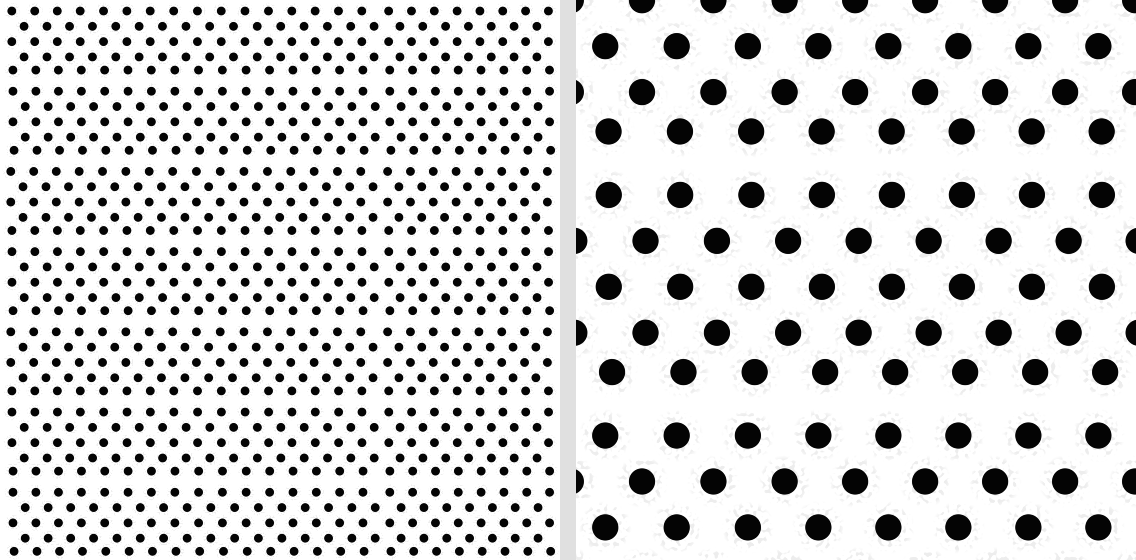
Left: the whole. Right: its middle third, enlarged.
Write a Shadertoy shader that draws this pattern.

```glsl
// Black dots on white: seven bands of five staggered rows, 24 and 23 dots across.
// Each pixel finds its band and takes the distance to the nearest dot centre there.
// Columns drift slightly, jump at a seam, and faint grain surrounds every dot.

const float CANVAS = 768.0;          // design units along the canvas height
const float BANDS = 7.0;
const float BAND_PITCH = 110.0;
const int ROWS = 5;
const float ROW_PITCH = 21.0;
const float LAST_ROW_LIFT = 3.0;     // the last row of a band sits a little higher
const float LAST_ROW_SHIFT = 1.5;
const vec2 FIRST_DOT = vec2(16.2, 15.1);
const float COLUMNS = 24.0;
const float COLUMN_PITCH = 32.0;
const float STAGGER = 16.8;
const float SEAM_COLUMN = 16.0;
const float SEAM_X = 533.0;
const float SEAM_PITCH = 31.3;
const float SEAM_STAGGER = 15.5;
const float COLUMN_DRIFT = 2.2;
const float RADIUS = 6.0;
const float GRAIN_SIZE = 2.2;
const float GRAIN_REACH = 6.5;
const float GRAIN_DEPTH = 0.07;
const vec3 PAPER = vec3(1.0);
const vec3 INK = vec3(0.015);

// Sideways offset of each band, from the top
const float BAND_SHIFT[7] = float[7](0.0, 1.6, -1.4, 0.2, -1.4, 0.2, 1.6);

vec2 hashGradient(vec2 cell) {
    float angle = 6.2832 * fract(sin(dot(cell, vec2(127.1, 311.7))) * 43758.5);
    return vec2(cos(angle), sin(angle));
}

float gradientNoise(vec2 p) {
    vec2 i = floor(p), f = fract(p);
    vec2 u = f * f * f * (f * (f * 6.0 - 15.0) + 10.0);
    vec2 e = vec2(1.0, 0.0);
    float a = dot(hashGradient(i), f);
    float b = dot(hashGradient(i + e.xy), f - e.xy);
    float c = dot(hashGradient(i + e.yx), f - e.yx);
    float d = dot(hashGradient(i + e.xx), f - e.xx);
    return mix(mix(a, b, u.x), mix(c, d, u.x), u.y);
}

// Horizontal centre of a dot before the band and row shifts
float columnX(float column, float odd) {
    if (column >= SEAM_COLUMN)
        return SEAM_X + SEAM_PITCH * (column - SEAM_COLUMN) + SEAM_STAGGER * odd;
    float drift = smoothstep(0.0, 3.0, column) * (1.0 - smoothstep(6.0, 11.0, column));
    return FIRST_DOT.x + COLUMN_PITCH * column + STAGGER * odd - COLUMN_DRIFT * drift;
}

// Signed distance to the nearest dot
float dotDistance(vec2 p) {
    float band = clamp(floor((p.y - 0.5) / BAND_PITCH), 0.0, BANDS - 1.0);
    float nearest = CANVAS;
    for (int row = 0; row < ROWS; row++) {
        float odd = float(row % 2);
        float last = row == ROWS - 1 ? 1.0 : 0.0;
        float y = FIRST_DOT.y + band * BAND_PITCH + float(row) * ROW_PITCH - LAST_ROW_LIFT * last;
        float x = p.x - BAND_SHIFT[int(band)] - LAST_ROW_SHIFT * last;
        float guess = round((x - FIRST_DOT.x - STAGGER * odd) / COLUMN_PITCH);
        for (float side = -1.0; side <= 1.0; side++) {
            float column = clamp(guess + side, 0.0, COLUMNS - 1.0 - odd);
            nearest = min(nearest, length(vec2(x - columnX(column, odd), p.y - y)));
        }
    }
    return nearest - RADIUS;
}

void mainImage(out vec4 fragColor, in vec2 fragCoord) {
    float pixel = CANVAS / iResolution.y;
    vec2 p = fragCoord * pixel;
    p.y = CANVAS - p.y;              // bands count down from the top

    float d = dotDistance(p);

    // Faint grain on the paper, fading away from each dot
    float grain = smoothstep(0.06, 0.3, gradientNoise(p / GRAIN_SIZE));
    float halo = 1.0 - smoothstep(0.5 * GRAIN_REACH, GRAIN_REACH, d);
    vec3 color = PAPER - GRAIN_DEPTH * grain * halo;

    // Dots with a smoothed rim
    color = mix(INK, color, smoothstep(-0.6 * pixel, 0.6 * pixel, d));
    fragColor = vec4(color, 1.0);
}
```
